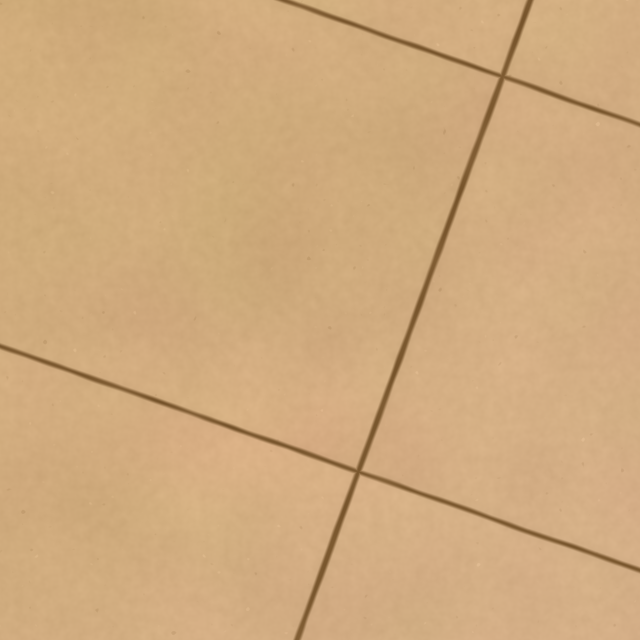
Write a WebGL 2 fragment shader that draws this texture.

```glsl
#version 300 es
precision highp float;
// Large tan floor tiles with a mottled surface, seen at a tilt, parted by thin brown joints.

#define CROSSING vec2(0.560, 0.263)    // where two joints meet
#define TILE_SIZE vec2(0.900, 0.657)   // spacing of columns and rows
#define JOINT_TILT vec2(0.3496, 0.3371) // angle of column and row joints
#define JOINT_HALF vec2(0.0043, 0.0033) // half widths of column and row joints
#define JOINT_SOFT 0.0024
#define JOINT_WOBBLE 0.0016
#define MOTTLE 0.050
#define GRAIN 0.022
#define TILE_TINT 0.012

uniform vec2 u_resolution;
out vec4 fragColor;

const vec3 CLAY = vec3(0.828, 0.682, 0.508);
const vec3 OLIVE = vec3(0.785, 0.650, 0.455);
const vec3 PEACH = vec3(0.865, 0.695, 0.525);
const vec3 JOINT = vec3(0.455, 0.320, 0.160);
const vec3 JOINT_FADED = vec3(0.530, 0.390, 0.225);

vec2 hash2(vec2 p) {
    vec3 q = fract(p.xyx * vec3(0.1031, 0.1030, 0.0973));
    q += dot(q, q.yzx + 33.33);
    return fract((q.xx + q.yz) * q.zy);
}

float corner(vec2 cell, vec2 offset) {
    return dot(hash2(cell) * 2.0 - 1.0, offset);
}

float gradientNoise(vec2 p) {
    vec2 i = floor(p), f = fract(p);
    vec2 w = f * f * f * (f * (f * 6.0 - 15.0) + 10.0);
    vec2 e = vec2(1.0, 0.0);
    float low = mix(corner(i, f), corner(i + e, f - e), w.x);
    float high = mix(corner(i + e.yx, f - e.yx), corner(i + 1.0, f - 1.0), w.x);
    return mix(low, high, w.y);
}

float fbm(vec2 p) {
    float sum = 0.0, gain = 0.6;
    for (int octave = 0; octave < 5; octave++) {
        sum += gain * gradientNoise(p);
        p = mat2(1.6, 1.2, -1.2, 1.6) * p + 7.3;
        gain *= 0.55;
    }
    return sum;
}

// Soft round patch, 1 at its centre
float patchAt(vec2 p, vec2 centre, vec2 radius) {
    vec2 d = (p - centre) / radius;
    return exp(-dot(d, d));
}

vec3 tileSurface(vec2 p, vec2 tile) {
    vec2 q = p + 10.0 + tile * 3.7;
    float blotch = fbm(q * 4.5);
    vec3 color = CLAY;

    // Broad drift of hue: yellower at upper left, pinker at lower right
    color += vec3(0.010, 0.006, 0.026) * (p.x - p.y);
    color = mix(color, OLIVE, 0.55 * patchAt(p, vec2(0.44, 0.68), vec2(0.22, 0.17)));
    color = mix(color, OLIVE, 0.40 * patchAt(p, vec2(0.15, 0.20), vec2(0.20, 0.15)));
    color = mix(color, PEACH, 0.70 * patchAt(p, vec2(0.38, 0.31), vec2(0.24, 0.11)));

    // Cloudy stains, fine grain and sparse specks
    color += MOTTLE * blotch * vec3(1.0, 0.95, 0.90);
    color.g += 0.018 * gradientNoise(q * 7.0 + 31.0);
    color += GRAIN * (gradientNoise(q * 62.0) + 0.5 * gradientNoise(q * 140.0));
    float speck = gradientNoise(q * 85.0 + 5.0);
    color -= 0.05 * smoothstep(0.42, 0.62, speck);
    color += 0.04 * smoothstep(0.46, 0.66, -speck);

    return color + TILE_TINT * (hash2(tile + 20.0).x - 0.5);
}

void main() {
    float side = min(u_resolution.x, u_resolution.y);
    vec2 p = gl_FragCoord.xy / side;

    // Distances across the column joints (x) and the row joints (y)
    vec2 s = sin(JOINT_TILT), c = cos(JOINT_TILT);
    vec2 d = p - CROSSING;
    vec2 across = vec2(dot(d, vec2(c.x, -s.x)), dot(d, vec2(s.y, c.y)));
    vec2 wobble = vec2(0.4 * gradientNoise(vec2(across.y * 8.0, 3.5)),
                       gradientNoise(vec2(across.x * 13.0, across.y + 9.5)));
    vec2 grid = (across + JOINT_WOBBLE * wobble) / TILE_SIZE;
    vec2 gap = abs(fract(grid + 0.5) - 0.5) * TILE_SIZE;

    vec3 color = tileSurface(p, floor(grid));

    // Faint grime beside the joints, then the joints with worn edges
    float nearest = min(gap.x, gap.y);
    color *= 1.0 - 0.035 * exp(-nearest / 0.007);
    float soft = JOINT_SOFT + 0.5 / side;
    vec2 halfWidth = JOINT_HALF * (1.0 + 0.30 * gradientNoise(p * 24.0));
    vec2 cover = 1.0 - smoothstep(halfWidth - soft, halfWidth + soft, gap);
    float fade = clamp(0.35 + 0.8 * gradientNoise(p * 18.0 + 4.0), 0.0, 1.0);
    color = mix(color, mix(JOINT, JOINT_FADED, fade), max(cover.x, cover.y));

    fragColor = vec4(color, 1.0);
}
```
